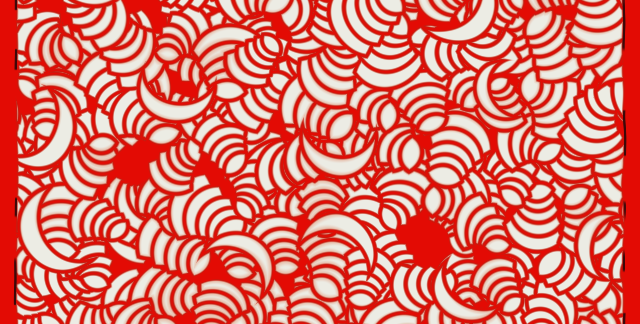
Reproduce this pattern procedurally as a Shadertoy shader.

```glsl
#define FAN_CELL 0.17
#define LEAF_SIZE 0.115
#define LEAF_SHRINK 0.86
#define LEAF_STEP 0.34
#define LEAVES 5
#define MOON_CELL 0.43
#define MOON_RADIUS 0.13
#define LINE_WIDTH 0.0095
#define WARP 0.022
#define BORDER 0.053

const vec3 BRIGHT_RED = vec3(0.89, 0.045, 0.015);
const vec3 DEEP_RED = vec3(0.78, 0.10, 0.055);
const vec3 PAPER = vec3(0.925, 0.925, 0.895);
const vec3 BLUSH = vec3(0.90, 0.74, 0.66);
const vec3 SLIT = vec3(0.12, 0.03, 0.04);

vec3 hash3(vec2 cell) {
    vec3 h = fract(cell.xyx * vec3(0.1031, 0.1030, 0.0973));
    h += dot(h, h.yxz + 33.33);
    return fract((h.xxy + h.yzz) * h.zyx);
}

float noise(vec2 p) {
    vec2 i = floor(p), f = fract(p);
    f = f * f * (3.0 - 2.0 * f);
    float low = mix(hash3(i).x, hash3(i + vec2(1, 0)).x, f.x);
    float high = mix(hash3(i + vec2(0, 1)).x, hash3(i + vec2(1, 1)).x, f.x);
    return mix(low, high, f.y);
}

vec2 heading(float angle) {
    return vec2(cos(angle), sin(angle));
}

// Lay an outlined shape over the openings cut so far
float overlay(float gap, float shape) {
    return max(-shape - LINE_WIDTH, min(gap, shape));
}

// Pointed lens whose short axis lies along dir
float leaf(vec2 q, vec2 dir, float size) {
    float across = dot(q, vec2(-dir.y, dir.x));
    return length(vec2(across, abs(dot(q, dir)) + 0.45 * size)) - size;
}

// A turning stack of shrinking leaves, leaving crescents visible
float fan(float gap, vec2 p, vec2 center, vec3 rnd) {
    float angle = 9.0 * noise(center * 2.2 + 5.0) + 2.2 * rnd.x;
    float turn = (rnd.y - 0.5) * 0.75;
    float size = LEAF_SIZE * mix(0.82, 1.15, rnd.z);
    vec2 pos = center - 0.55 * size * heading(angle);
    for (int k = 0; k < LEAVES; k++) {
        vec2 dir = heading(angle);
        gap = overlay(gap, leaf(p - pos, dir, size));
        pos += dir * size * LEAF_STEP;
        size *= LEAF_SHRINK;
        angle += turn;
    }
    return gap;
}

float fanLayer(float gap, vec2 p, float layer) {
    vec2 shift = vec2(0.5 * layer);
    vec2 base = floor(p / FAN_CELL + shift);
    for (int j = -1; j <= 1; j++)
    for (int i = -1; i <= 1; i++) {
        vec2 id = base + vec2(i, j);
        vec2 jitter = mix(vec2(0.12), vec2(0.88), hash3(id + 71.0 + 40.0 * layer).xy);
        vec2 center = (id + jitter - shift) * FAN_CELL;
        gap = fan(gap, p, center, hash3(id + 19.0 + 90.0 * layer));
    }
    return gap;
}

// Large single crescents on top
float moonLayer(float gap, vec2 p) {
    vec2 base = floor(p / MOON_CELL);
    for (int j = -1; j <= 1; j++)
    for (int i = -1; i <= 1; i++) {
        vec2 id = base + vec2(i, j);
        vec3 rnd = hash3(id + 133.0);
        vec2 q = p - (id + mix(vec2(0.2), vec2(0.8), rnd.xy)) * MOON_CELL;
        float radius = MOON_RADIUS * mix(0.75, 1.1, rnd.z);
        vec2 bite = heading(6.2832 * hash3(id + 57.0).x) * radius * 0.52;
        float moon = max(length(q) - radius, 0.95 * radius - length(q - bite));
        gap = overlay(gap, moon);
    }
    return gap;
}

void mainImage(out vec4 fragColor, in vec2 fragCoord) {
    vec2 p = fragCoord / iResolution.y;
    float width = iResolution.x / iResolution.y;
    float pixel = 1.0 / iResolution.y;

    // Hand-cut wobble
    vec2 bend = vec2(noise(p * 5.0), noise(p * 5.0 + 31.0)) - 0.5;
    vec2 warped = p + WARP * bend;

    float gap = fanLayer(-LINE_WIDTH, warped, 0.0);
    gap = fanLayer(gap, warped, 1.0);
    gap = moonLayer(gap, warped);

    // Solid side borders
    float side = min(p.x, width - p.x) - BORDER + 0.008 * (noise(p * 14.0) - 0.5);
    gap = min(gap, side);

    // Red sheet, deeper along the cuts
    float grain = noise(p * 45.0);
    float depth = smoothstep(0.0, -0.0045, gap + 0.002 * (grain - 0.5));
    vec3 red = mix(DEEP_RED, BRIGHT_RED, depth);

    // Dark slits along the borders
    float slit = 1.0 - smoothstep(0.002, 0.002 + pixel, abs(side + 0.004));
    slit *= smoothstep(0.62, 0.7, noise(vec2(step(1.0, p.x) * 9.0, p.y * 11.0)));
    red = mix(red, SLIT, 0.85 * slit);

    // Paper behind, softly shaded near the edges
    float shade = noise(p * 6.0 + 80.0);
    float lit = smoothstep(0.0, mix(0.004, 0.022, shade * shade), gap);
    vec3 paper = mix(BLUSH, PAPER, lit);
    float open = smoothstep(-0.5 * pixel, max(0.005, pixel), gap);
    fragColor = vec4(mix(red, paper, open), 1.0);
}
```
